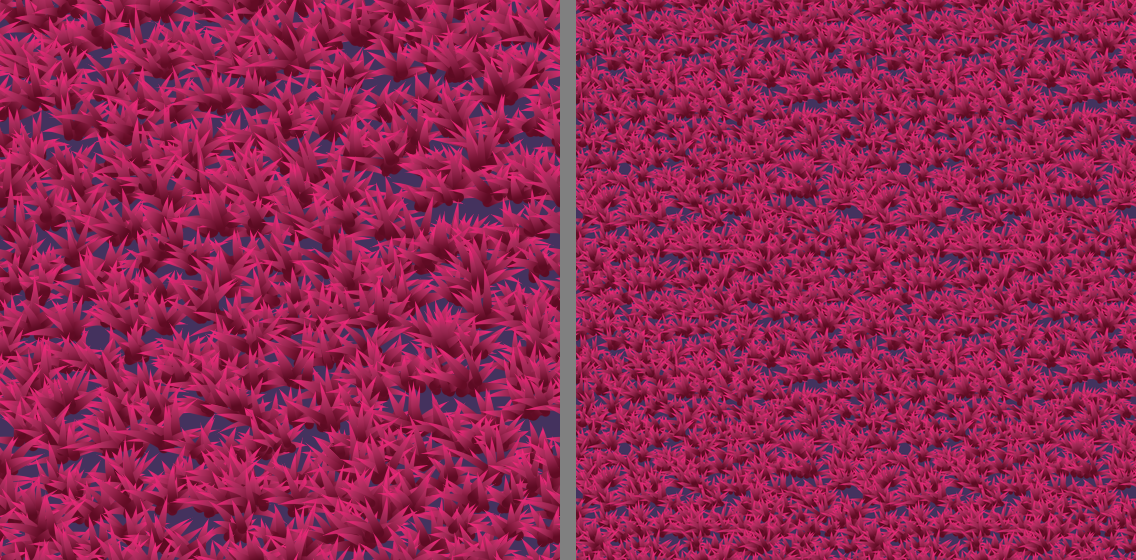
Left: one tile. Right: repeated 2 by 2.
Reproduce this texture procedurally as a Shadertoy shader.

```glsl
// Dense tufts of curved grass blades, dark wine at the root and hot pink at the tip,
// over a dusky violet ground. One jittered tuft grows per cell of a wrapping grid;
// rows are painted from top to bottom so that lower tufts overlap those behind them.

const int GRID = 18;     // tufts along each side
const int BLADES = 11;   // blades in each tuft

const vec3 GROUND = vec3(0.265, 0.195, 0.370);
const vec3 ROOT   = vec3(0.355, 0.035, 0.125);
const vec3 ROSE   = vec3(0.680, 0.180, 0.370);
const vec3 TIP    = vec3(0.900, 0.150, 0.460);

// Integer hash giving three values from 0 to 1
vec3 hash3(ivec3 key) {
    uvec3 v = uvec3(key) * 1664525u + 1013904223u;
    v.x += v.y * v.z; v.y += v.z * v.x; v.z += v.x * v.y;
    v ^= v >> 16u;
    v.x += v.y * v.z; v.y += v.z * v.x; v.z += v.x * v.y;
    return vec3(v >> 8u) / 16777216.0;
}

// Blade in its own frame: x runs sideways, y from root to tip.
// Returns the signed distance and the position along the blade.
vec2 bladeShape(vec2 q, float len, float halfWidth, float bend) {
    float t = q.y / len;
    float up = max(t, 0.0);
    float slope = 2.0 * bend * up / len;
    float side = (q.x - bend * up * up) / sqrt(1.0 + slope * slope);
    float width = halfWidth * (1.0 - up) * (1.0 + 0.8 * up);
    return vec2(length(vec2(side, min(q.y, 0.0))) - width, up);
}

vec3 bladeColor(float t, float tone) {
    vec3 c = mix(ROOT, ROSE, smoothstep(-0.12, 0.66, t));
    return mix(c, TIP, smoothstep(0.52, 0.90, t)) * tone;
}

// Paints one fan of blades over the colour behind it
vec3 paintTuft(vec3 behind, vec2 p, ivec2 id, float size, float soft) {
    vec3 color = behind;
    for (int i = 0; i < BLADES; i++) {
        vec3 shape = hash3(ivec3(id, 2 * i + 11));
        vec3 place = hash3(ivec3(id, 2 * i + 12));

        // Shuffled slots spread the blades evenly over the fan
        float slot = (float((i * 7) % BLADES) + shape.x) / float(BLADES);
        float angle = (slot - 0.5) * 2.9;
        vec2 dir = vec2(sin(angle), cos(angle));
        vec2 q = p - (place.xy - 0.5) * vec2(0.034, 0.024);
        q = vec2(dot(q, vec2(dir.y, -dir.x)), dot(q, dir));

        float len = size * mix(0.72, 1.12, shape.y);
        float halfWidth = mix(0.0068, 0.0100, place.z);
        float bend = len * (0.16 * angle + 0.50 * (shape.z - 0.5));
        vec2 blade = bladeShape(q, len, halfWidth, bend);
        float cover = 1.0 - smoothstep(-soft, soft, blade.x);
        color = mix(color, bladeColor(blade.y, mix(0.95, 1.04, shape.z)), cover);
    }
    return color;
}

void mainImage(out vec4 fragColor, in vec2 fragCoord) {
    vec2 uv = fragCoord / iResolution.xy;
    float soft = max(0.0013, 0.7 / iResolution.y);
    ivec2 home = ivec2(floor(uv * float(GRID)));
    vec3 color = GROUND;

    // Nearby tufts, back to front
    for (int row = 1; row >= -2; row--) {
        for (int column = -2; column <= 2; column++) {
            ivec2 cell = home + ivec2(column, row);
            ivec2 id = (cell + GRID) % GRID;
            vec3 tuft = hash3(ivec3(id, 3));
            vec2 p = uv - (vec2(cell) + mix(vec2(0.1), vec2(0.9), tuft.xy)) / float(GRID);
            float size = mix(0.055, 0.084, tuft.z);
            if (length(p) < size * 1.25 + 0.025) {
                color = paintTuft(color, p, id, size, soft);
            }
        }
    }
    fragColor = vec4(color, 1.0);
}
```
